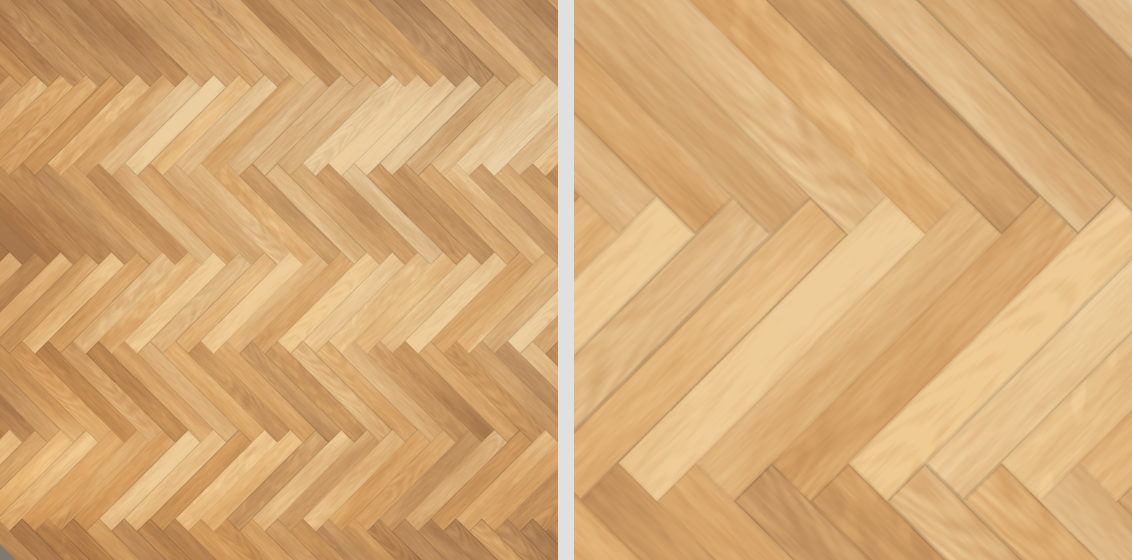
Left, the full canvas; right, a detail of the centre.
Reproduce this texture procedurally as a Shadertoy shader.

```glsl
const float PLANK_RATIO = 7.0;                   // plank length over width
const vec2 HALF_STEP = vec2(0.02279, 0.02266);   // half diagonal of a plank-wide square
const vec2 LATTICE_ORIGIN = vec2(-0.0059, 0.7083);
const vec3 DARK_WOOD = vec3(0.65, 0.465, 0.30);
const vec3 HONEY_WOOD = vec3(0.82, 0.625, 0.405);
const vec3 PALE_WOOD = vec3(0.93, 0.80, 0.60);
const vec3 BARE_FLOOR = vec3(0.50, 0.48, 0.43);

float hash(vec2 p) {
    vec3 q = fract(vec3(p.xyx) * 0.1031);
    q += dot(q, q.yzx + 33.33);
    return fract((q.x + q.y) * q.z);
}

float noise(vec2 p) {
    vec2 cell = floor(p);
    vec2 f = fract(p);
    f = f * f * (3.0 - 2.0 * f);
    float low = mix(hash(cell), hash(cell + vec2(1.0, 0.0)), f.x);
    float high = mix(hash(cell + vec2(0.0, 1.0)), hash(cell + 1.0), f.x);
    return mix(low, high, f.y);
}

// Herringbone lookup: xy = position along and across the plank, zw = plank id.
vec4 herringbone(vec2 g, float len, out bool rising) {
    vec2 cell = floor(g);
    vec2 f = fract(g);
    float m = mod(cell.x - cell.y, 2.0 * len);
    rising = m < len - 0.5;
    if (rising) return vec4(m + f.x, f.y, cell.x - m, cell.y);
    float k = 2.0 * len - 1.0 - m;
    return vec4(k + f.y, f.x, cell.x, cell.y - k + 400.0);
}

// Long fibres and slow shading that run along a plank.
float fibres(vec2 q, vec2 seed) {
    float broad = noise(q * vec2(0.4, 2.0) + seed) - 0.5;
    float streak = noise(q * vec2(0.8, 9.0) + seed.yx) - 0.5;
    float fine = noise(q * vec2(3.0, 22.0) + seed) - 0.5;
    return 0.24 * broad + 0.15 * streak + 0.13 * fine;
}

// Nested arches of flat-sawn timber.
float arches(vec2 q, vec2 seed, float side) {
    float bend = q.y - side;
    float wobble = noise(q * vec2(0.8, 2.5) + seed);
    float rings = sin(q.x * 6.0 + bend * bend * 32.0 + wobble * 7.0);
    return rings * smoothstep(0.3, 0.7, noise(vec2(q.x * 0.45, 0.0) + seed));
}

// Short mottled flecks lying across the fibres.
float flecks(vec2 q, vec2 seed) {
    float n = noise(vec2(q.x * 2.2 + q.y * 2.0, q.y * 4.0) + seed);
    return smoothstep(0.5, 0.8, n) - 0.25;
}

vec3 woodColour(float tone) {
    vec3 lower = mix(DARK_WOOD, HONEY_WOOD, clamp(tone * 2.0, 0.0, 1.0));
    return mix(lower, PALE_WOOD, clamp(tone * 2.0 - 1.0, 0.0, 1.0));
}

float seamMask(vec2 q, float len, float width) {
    vec2 edge = min(q, vec2(len, 1.0) - q);
    return 1.0 - smoothstep(width * 0.4, width, min(edge.x, edge.y));
}

float spot(vec2 p, vec2 centre, vec2 radius) {
    vec2 d = (p - centre) / radius;
    return exp(-dot(d, d));
}

// Uneven light and ageing over the whole floor.
float floorLight(vec2 p) {
    vec2 away = p - vec2(0.58, 0.55);
    float light = 0.17 - 0.85 * dot(away, away);
    light -= 0.24 * spot(p, vec2(0.0, 0.52), vec2(0.20, 0.18));
    light += 0.26 * spot(p, vec2(0.10, 0.16), vec2(0.16, 0.09));
    light -= 0.14 * spot(p, vec2(0.75, 0.15), vec2(0.25, 0.10));
    return light + 0.08 * spot(p, vec2(0.65, 0.78), vec2(0.30, 0.10));
}

vec3 parquet(vec2 p) {
    vec2 s = (p - LATTICE_ORIGIN) / HALF_STEP;
    vec2 g = 0.5 * vec2(s.x + s.y, s.x - s.y);
    bool rising;
    vec4 plank = herringbone(g, PLANK_RATIO, rising);
    vec2 q = plank.xy;
    vec2 id = plank.zw + 100.0;
    vec2 seed = vec2(hash(id), hash(id + 17.3)) * 90.0;
    float shade = hash(id + 41.7);
    float figure = hash(id + 73.1);

    // Plank tone, light and grain
    float tone = (rising ? 0.66 : 0.43) + 0.50 * (shade - 0.5);
    tone += floorLight(p) + fibres(q, seed);
    tone += 0.07 * step(0.78, figure) * arches(q, seed, mix(0.2, 0.8, shade));
    tone += 0.11 * step(figure, 0.08) * flecks(q, seed);
    vec3 colour = woodColour(tone);

    // Reddish planks to the left, browner ones to the upper right
    float warmth = hash(id + 9.9) - 0.5 - 0.8 * (p.x + p.y - 0.95);
    colour *= 1.0 + warmth * vec3(0.02, -0.02, -0.10);

    // Tight joints, most of them barely visible
    float depth = 0.03 + 0.15 * pow(hash(id + 5.5), 2.0);
    colour *= 1.0 - depth * seamMask(q, PLANK_RATIO, 0.055);

    // Uncovered floor in the corner
    return mix(BARE_FLOOR, colour, smoothstep(0.027, 0.030, p.x + p.y));
}

void mainImage(out vec4 fragColor, in vec2 fragCoord) {
    vec3 sum = vec3(0.0);
    for (int i = 0; i < 4; i++) {
        vec2 offset = vec2(float(i % 2), float(i / 2)) * 0.5 - 0.25;
        sum += parquet((fragCoord + offset) / iResolution.y);
    }
    fragColor = vec4(sum * 0.25, 1.0);
}
```
